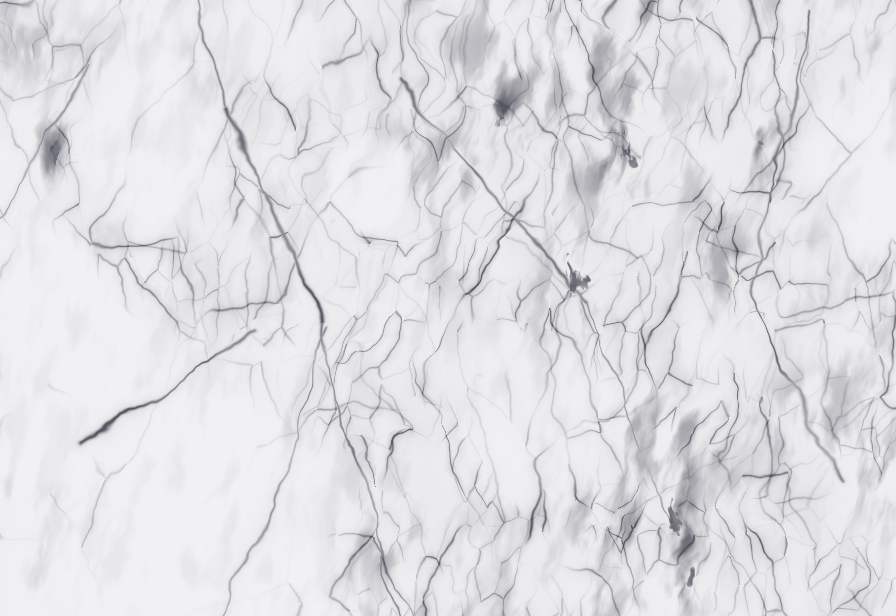
Write a Shadertoy shader that draws this texture.

```glsl
// White marble slab: warped, tall Voronoi cracks at three sizes form the vein net.
// A few long main veins, dark mineral blots and streaky grey smears lie over it,
// while calm zones keep some broad areas almost clean.

const vec3 WHITE = vec3(0.945, 0.945, 0.953);
const vec3 INK = vec3(0.34, 0.34, 0.385);

// Main veins: start and end of each run
const vec4 RUNS[11] = vec4[11](
    vec4(0.31, 1.02, 0.37, 0.83), vec4(0.37, 0.83, 0.52, 0.48),
    vec4(0.52, 0.48, 0.65, -0.02), vec4(0.53, 0.47, 0.47, 0.24),
    vec4(0.47, 0.24, 0.35, -0.02), vec4(0.42, 0.46, 0.13, 0.28),
    vec4(0.14, 0.89, -0.02, 0.62), vec4(0.65, 0.87, 0.95, 0.50),
    vec4(0.95, 0.50, 1.10, 0.13), vec4(1.32, 0.98, 1.22, 0.53),
    vec4(1.22, 0.53, 1.36, 0.21));

// Blots and calm zones: centre and radius
const vec3 BLOTS[7] = vec3[7](
    vec3(1.01, 0.76, 0.040), vec3(0.93, 0.53, 0.042), vec3(0.81, 0.805, 0.024),
    vec3(1.24, 0.77, 0.026), vec3(1.10, 0.14, 0.028), vec3(1.12, 0.05, 0.022),
    vec3(0.085, 0.75, 0.022));
const vec3 CALM[6] = vec3[6](
    vec3(0.33, 0.14, 0.28), vec3(0.08, 0.42, 0.20), vec3(0.25, 0.76, 0.15),
    vec3(0.87, 0.33, 0.16), vec3(1.43, 0.74, 0.16), vec3(0.60, 0.70, 0.08));

float hash(vec2 p) {
    return fract(sin(dot(p, vec2(127.1, 311.7))) * 43758.5453);
}

float noise(vec2 p) {
    vec2 i = floor(p), f = fract(p);
    f = f * f * (3.0 - 2.0 * f);
    return mix(mix(hash(i), hash(i + vec2(1, 0)), f.x),
               mix(hash(i + vec2(0, 1)), hash(i + vec2(1, 1)), f.x), f.y);
}

float fbm(vec2 p) {
    float sum = 0.0, amp = 0.533;
    for (int i = 0; i < 4; i++) {
        sum += amp * noise(p);
        p = mat2(1.6, 1.2, -1.2, 1.6) * p + 7.3;
        amp *= 0.5;
    }
    return sum;
}

vec2 warp(vec2 p, float freq, float amount) {
    return p + amount * (vec2(fbm(p * freq), fbm(p * freq + 31.7)) - 0.5);
}

// Soft line that never gets thinner than a pixel
float line(float d, float width, float px) {
    float w = max(width, 0.7 * px);
    return exp(-d * d / (w * w));
}

// Vein net: borders of leaning Voronoi cells, each border with its own strength
float cracks(vec2 p, vec2 scale, float lean, float width, float px) {
    vec2 q = vec2(p.x - lean * p.y, p.y) * scale;
    vec2 cell = floor(q), near = vec2(9.0), next = vec2(9.0);
    vec2 nearId = cell, nextId = cell;
    for (int y = -1; y <= 1; y++)
    for (int x = -1; x <= 1; x++) {
        vec2 id = cell + vec2(x, y);
        vec2 r = id + vec2(hash(id), hash(id + 57.3)) - q;
        if (dot(r, r) < dot(near, near)) {
            next = near; nextId = nearId;
            near = r; nearId = id;
        } else if (dot(r, r) < dot(next, next)) {
            next = r; nextId = id;
        }
    }
    vec2 normal = normalize(next - near);
    vec2 slope = normal * scale;
    slope.y -= lean * slope.x;
    float d = dot(0.5 * (near + next), normal) / length(slope);
    float strength = smoothstep(0.0, 1.0, hash(nearId + nextId + 3.1));
    strength *= smoothstep(0.15, 0.75, noise(p * 15.0 + scale));
    return strength * (0.85 * line(d, width, px) + 0.24 * exp(-d / 0.007));
}

float segment(vec2 p, vec2 a, vec2 b) {
    vec2 along = b - a;
    return length(p - a - along * clamp(dot(p - a, along) / dot(along, along), 0.0, 1.0));
}

float mainVeins(vec2 p, float px) {
    float tone = 0.0;
    float width = mix(0.0012, 0.0042, noise(p * 13.0));
    float strength = mix(0.4, 0.95, noise(p * 19.0 + 5.0));
    for (int i = 0; i < 11; i++) {
        float d = segment(p, RUNS[i].xy, RUNS[i].zw);
        float size = mix(0.6, 1.1, hash(RUNS[i].xy));
        tone = max(tone, strength * size * (line(d, width * size, px) + 0.2 * exp(-d / 0.008)));
    }
    return tone;
}

// Ragged dark cores (x) with a wide streaky surround (y)
vec2 blots(vec2 p) {
    vec2 tone = vec2(0.0);
    float ragged = fbm(p * vec2(65.0, 38.0));
    for (int i = 0; i < 7; i++) {
        vec2 r = (p - BLOTS[i].xy) / BLOTS[i].z;
        r.x += 0.35 * r.y * (hash(BLOTS[i].xy) - 0.7);
        float d = length(r * vec2(1.5, 0.85));
        tone.x = max(tone.x, smoothstep(0.0, 0.4, 2.6 * ragged - 0.75 - d));
        tone.y = max(tone.y, exp(-0.3 * d * d));
    }
    return tone;
}

float busyness(vec2 p) {
    float busy = 0.3 + 0.5 * smoothstep(0.3, 0.7, noise(p * 5.0)) + 0.4 * smoothstep(0.4, 0.65, p.x);
    for (int i = 0; i < 6; i++) {
        float d = length((p - CALM[i].xy) * vec2(1.15, 0.9)) / CALM[i].z;
        busy -= 0.9 * (1.0 - smoothstep(0.55, 1.1, d));
    }
    return clamp(busy, 0.0, 1.0);
}

void mainImage(out vec4 fragColor, in vec2 fragCoord) {
    float px = 1.0 / iResolution.y;
    vec2 p = fragCoord * px;
    vec2 bent = warp(p, 16.0, 0.030);
    vec2 net = warp(bent, 5.0, 0.10);
    float busy = busyness(bent);

    // Vein nets from coarse to fine
    float tone = (0.3 + 0.5 * busy) * cracks(net, vec2(7.0, 3.6), 0.35, 0.0018, px);
    tone += 0.85 * busy * cracks(net + 3.7, vec2(14.0, 6.0), -0.2, 0.0016, px);
    tone += 0.65 * smoothstep(0.4, 1.0, busy) * cracks(net + 8.1, vec2(29.0, 14.0), 0.25, 0.0013, px);

    // Smears, haze, blots and main veins
    vec2 blot = blots(bent);
    float streaks = smoothstep(0.44, 0.8, fbm(vec2(bent.x - 0.2 * bent.y, bent.y) * vec2(34.0, 13.0)));
    float cluster = busy * smoothstep(0.35, 0.7, fbm(p * 4.0 + 2.0));
    tone += streaks * (0.4 * cluster + 0.7 * blot.y + 0.06);
    tone += 0.07 * busy * fbm(p * 9.0);
    tone = max(tone, mainVeins(bent, px));
    tone = max(tone, blot.x * mix(0.55, 1.0, noise(bent * vec2(120.0, 70.0))));

    fragColor = vec4(mix(WHITE, INK, clamp(tone, 0.0, 1.0)), 1.0);
}
```
